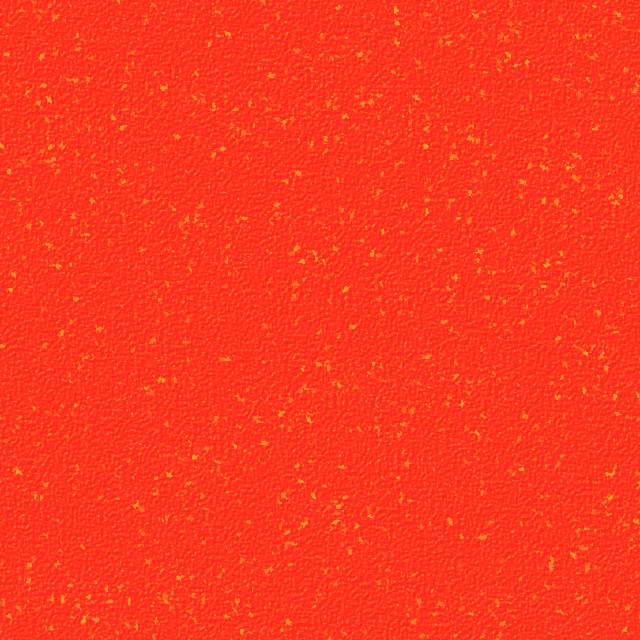
Give the GLSL for this texture, as a Shadertoy shader.

```glsl
// Rough scarlet surface: fine embossed gradient noise sets the red-orange grain,
// and small irregular amber chips are scattered over it in loose clusters.
// One tone value drives the green channel of the colour.

#define GRAIN_SCALE 170.0    // coarse grain cells across the canvas
#define GRAIN_SPREAD 0.52    // contrast of the grain
#define TONE_FLOOR 0.10      // lowest green level
#define TONE_MEDIAN 0.095    // usual green level above the floor
#define CHIP_SCALE 90.0      // chip cells across the canvas
#define CHIP_CHANCE 0.45     // share of cells that hold a chip
#define CHIP_MIN 0.0012      // smallest chip radius
#define CHIP_MAX 0.0042      // largest chip radius
#define CHIP_DULL 0.30       // green level of the faintest chips
#define CHIP_BRIGHT 0.62     // green level of the brightest chips
#define CLUSTERING 0.7       // how unevenly the chips are spread

const float TAU = 6.2832;

// Two random values from 0 to 1 for a lattice cell
vec2 hash2(vec2 cell, uint seed) {
    uvec2 v = uvec2(ivec2(cell)) + uvec2(seed * 7919u, seed * 4337u);
    v = v * 1664525u + 1013904223u;
    v.x += v.y * 1664525u;
    v.y += v.x * 1664525u;
    v ^= v >> 16u;
    v.x += v.y * 1664525u;
    v.y += v.x * 1664525u;
    v ^= v >> 16u;
    return vec2(v & 65535u) / 65535.0;
}

float cornerSlope(vec2 cell, vec2 offset, uint seed) {
    float angle = TAU * hash2(cell, seed).x;
    return dot(vec2(cos(angle), sin(angle)), offset);
}

float gradientNoise(vec2 p, uint seed) {
    vec2 cell = floor(p), f = p - cell;
    vec2 w = f * f * f * (f * (f * 6.0 - 15.0) + 10.0);
    vec2 e = vec2(1.0, 0.0);
    float low = mix(cornerSlope(cell, f, seed),
                    cornerSlope(cell + e.xy, f - e.xy, seed), w.x);
    float high = mix(cornerSlope(cell + e.yx, f - e.yx, seed),
                     cornerSlope(cell + e.xx, f - e.xx, seed), w.x);
    return mix(low, high, w.y);
}

// Height difference along the light direction
float emboss(vec2 p, vec2 light, uint seed) {
    return gradientNoise(p + light, seed) - gradientNoise(p - light, seed);
}

// Grain relief, scaled to a spread of about one
float grainRelief(vec2 uv) {
    vec2 p = uv * GRAIN_SCALE;
    vec2 light = vec2(-0.2, 0.22);
    float coarse = emboss(p, light, 1u);
    vec2 q = mat2(0.8, 0.6, -0.6, 0.8) * p * 1.8;
    float fine = emboss(q, mat2(0.8, 0.6, -0.6, 0.8) * light * 1.8, 2u);
    return (coarse + 0.6 * fine) / 0.34;
}

// Lays the chips of the neighbouring cells over the grain tone
float addChips(vec2 uv, float tone, float relief, float pixel) {
    vec2 home = floor(uv * CHIP_SCALE);
    float ragged = gradientNoise(uv * 260.0, 3u);
    for (int y = -1; y <= 1; y++)
    for (int x = -1; x <= 1; x++) {
        vec2 cell = home + vec2(x, y);
        vec2 place = hash2(cell, 4u);
        vec2 kind = hash2(cell, 5u);
        vec2 shape = hash2(cell, 6u);
        vec2 center = (cell + place) / CHIP_SCALE;

        float crowd = gradientNoise(center * 9.0, 7u) + gradientNoise(center * 28.0, 8u);
        float chance = CHIP_CHANCE * (1.0 + CLUSTERING * 2.0 * crowd);
        if (kind.x > chance) continue;

        // Stretched, turned and ragged disc
        float size = pow(kind.y, 4.0);
        float radius = mix(CHIP_MIN, CHIP_MAX, size);
        float angle = TAU * shape.x;
        vec2 axis = vec2(cos(angle), sin(angle));
        vec2 d = uv - center;
        d = vec2(dot(d, axis), dot(d, vec2(-axis.y, axis.x)));
        d *= vec2(0.75, 1.3);
        float edge = length(d) - radius * (1.0 + 1.3 * ragged);

        float cover = 1.0 - smoothstep(-0.6 * pixel, 0.6 * pixel, edge);
        float glow = clamp(0.75 * shape.y + 0.4 * size, 0.0, 1.0);
        float chipTone = mix(CHIP_DULL, CHIP_BRIGHT, glow) + 0.025 * relief;
        tone = max(tone, mix(tone, chipTone, cover));
    }
    return tone;
}

void mainImage(out vec4 fragColor, in vec2 fragCoord) {
    float pixel = 1.0 / iResolution.y;
    vec2 uv = fragCoord * pixel;

    // Skewed grain: wide dark red areas, rarer orange crests
    float relief = grainRelief(uv);
    float tone = TONE_FLOOR + TONE_MEDIAN * exp(GRAIN_SPREAD * relief);
    tone = addChips(uv, tone, relief, pixel);

    // Scarlet to amber
    tone = min(tone, 0.66);
    fragColor = vec4(1.0, tone, 0.117 + 0.025 * tone, 1.0);
}
```
